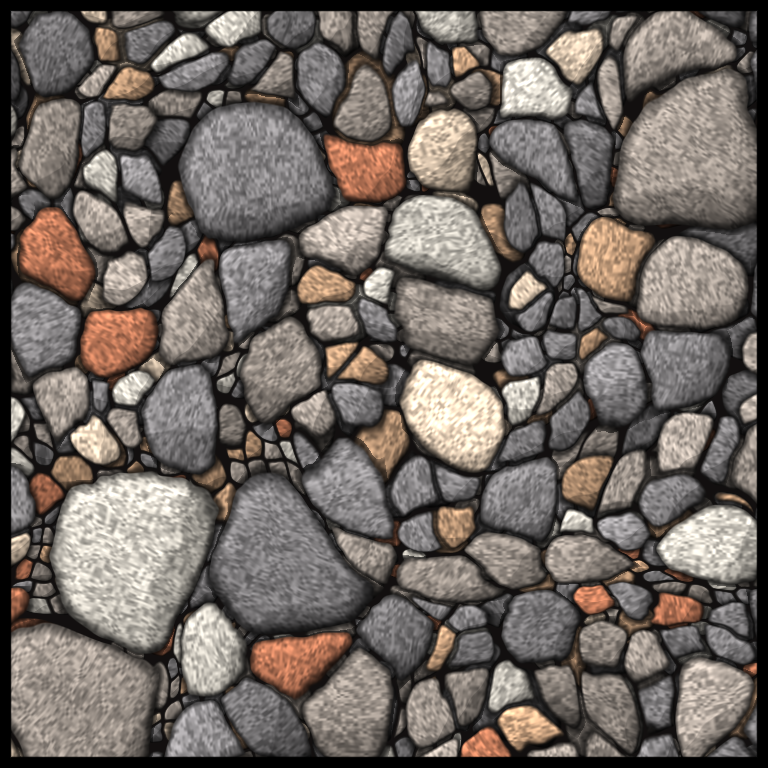
Reproduce this texture procedurally as a Shadertoy shader.

```glsl
// Bed of mixed grey, tan and rust stones with dark gaps, inside a black frame.

const float CELLS = 4.7;         // largest stones across the canvas
const float BIG_SHARE = 0.13;    // cells kept whole as one large stone
const float MID_SHARE = 0.68;    // quarter cells kept as one medium stone
const float JITTER = 0.72;
const float WEIGHT = 0.20;       // how strongly large stones push small ones
const float REACH = 0.70;        // limit of a stone's radius by its size
const float GAP = 0.012;
const float SHARPNESS = 24.0;    // higher gives sharper corners
const float BEVEL = 0.085;
const float GRAIN_FREQ = 265.0;
const float GRAIN_DEPTH = 0.56;
const float FRAME = 0.0145;
const vec3 LIGHT_DIR = vec3(-0.30, 0.48, 0.82);

const vec3 SLATE = vec3(0.495, 0.485, 0.49);
const vec3 GREY = vec3(0.635, 0.595, 0.56);
const vec3 PALE = vec3(0.80, 0.78, 0.74);
const vec3 TAN = vec3(0.76, 0.61, 0.48);
const vec3 RUST = vec3(0.79, 0.50, 0.37);
const vec3 CREAM = vec3(0.93, 0.84, 0.74);
const vec3 SOIL = vec3(0.070, 0.060, 0.058);

struct Stone { float depth; vec2 inward; vec2 centre; float size; };

vec3 hash3(vec3 q) {
    q = fract(q * vec3(0.1031, 0.1030, 0.0973));
    q += dot(q, q.yxz + 33.33);
    return fract((q.xxy + q.yxx) * q.zyx);
}

// Three channels of smooth value noise, each in -0.5 .. 0.5
vec3 noise3(vec2 p, float seed) {
    vec2 i = floor(p), f = fract(p);
    f = f * f * (3.0 - 2.0 * f);
    vec3 low = mix(hash3(vec3(i, seed)), hash3(vec3(i + vec2(1, 0), seed)), f.x);
    vec3 high = mix(hash3(vec3(i + vec2(0, 1), seed)), hash3(vec3(i + 1.0, seed)), f.x);
    return mix(low, high, f.y) - 0.5;
}

mat2 rotation(float a) { return mat2(cos(a), sin(a), -sin(a), cos(a)); }

// Stone site (centre, size) in a cell split at random into quarters or sixteenths
vec3 siteAt(vec2 root, int i, float seed, out int stride) {
    vec2 cell = root;
    float size = 1.0;
    stride = 16;
    vec3 h = hash3(vec3(cell, seed));
    if (h.x > BIG_SHARE) {
        cell = cell * 2.0 + vec2((i >> 2) & 1, i >> 3);
        size = 0.5;
        stride = 4;
        h = hash3(vec3(cell, seed + 7.0));
        if (h.x > MID_SHARE) {
            cell = cell * 2.0 + vec2(i & 1, (i >> 1) & 1);
            size = 0.25;
            stride = 1;
            h = hash3(vec3(cell, seed + 13.0));
        }
    }
    return vec3((cell + 0.5 + JITTER * (h.yz - 0.5)) * size, size);
}

float power(vec2 p, vec3 site) {
    vec2 d = p - site.xy;
    return dot(d, d) - WEIGHT * site.z * site.z;
}

// Rounded power-diagram cell holding p, with depth below its rim
Stone findStone(vec2 p, float seed) {
    vec2 root = floor(p);
    vec3 best = vec3(0);
    float least = 1e5;
    int stride;
    for (int k = 0; k < 9; k++)
        for (int i = 0; i < 16; i += stride) {
            vec3 s = siteAt(root + vec2(k % 3 - 1, k / 3 - 1), i, seed, stride);
            float w = power(p, s);
            if (w < least) { least = w; best = s; }
        }

    // Start from an elliptical limit, then blend in each neighbouring edge
    float sharp = SHARPNESS / best.z;
    vec3 h = hash3(vec3(best.xy * 37.0, seed));
    vec2 q = p - best.xy;
    vec2 e = rotation(6.283 * h.x) * q * vec2(1.0 - 0.2 * h.y, 1.0 + 0.2 * h.y);
    float sum = exp(-sharp * max(REACH * best.z - length(e), -0.3));
    vec2 inward = -sum * q / max(length(q), 1e-4);
    for (int k = 0; k < 9; k++)
        for (int i = 0; i < 16; i += stride) {
            vec3 s = siteAt(root + vec2(k % 3 - 1, k / 3 - 1), i, seed, stride);
            vec2 v = s.xy - best.xy;
            float span = length(v);
            if (span < 1e-4) continue;
            float w = exp(-sharp * (power(p, s) - least) / (2.0 * span));
            sum += w;
            inward -= w * v / span;
        }
    sum = max(sum, 1e-30);
    return Stone(-log(sum) / sharp - GAP, inward / sum, best.xy, best.z);
}

vec3 stoneColour(float pick) {
    vec3 c = pick < 0.40 ? SLATE : pick < 0.71 ? GREY : pick < 0.80 ? PALE : TAN;
    return pick > 0.96 ? CREAM : pick > 0.90 ? RUST : c;
}

vec3 shade(Stone s, vec2 p, vec2 uv, float seed) {
    vec3 h = hash3(vec3(s.centre * 53.0, seed + 3.0));
    vec3 tint = hash3(vec3(s.centre * 71.0, seed + 5.0));
    float pick = s.size > 0.9 ? 0.3 + 0.7 * h.z : h.z;
    vec3 colour = stoneColour(pick) * (0.88 + 0.24 * tint.x);

    // Short curling strokes of grain, over broad mottling
    vec3 mottle = noise3(uv * 38.0, 31.0);
    vec2 g = rotation(3.14 * tint.y) * uv * GRAIN_FREQ + 2.0 * mottle.xy;
    float grain = noise3(g * vec2(0.7, 1.15), 41.0).x + 0.25 * noise3(uv * 110.0, 43.0).y;

    // Bevelled rim, tilted top and one darker side facet
    float slope = exp(-max(s.depth, 0.0) / (BEVEL * s.size));
    vec2 tilt = (h.xy - 0.5) * 0.3 + mottle.xy * 0.14 - s.inward * slope * 0.8;
    float lit = dot(normalize(vec3(tilt, 1.0)), normalize(LIGHT_DIR)) / 0.82;
    float side = dot(p - s.centre, rotation(1.6 * (tint.z - 0.5)) * vec2(0.5, -0.86)) / s.size;
    float facet = smoothstep(0.22, 0.26, side + 0.14 * mottle.z);
    float rim = mix(0.45, 1.0, smoothstep(0.0, 0.075 * s.size, s.depth));
    return colour * max(lit, 0.25) * rim * (1.0 - 0.2 * facet)
        * (1.0 + GRAIN_DEPTH * grain + 0.12 * mottle.z);
}

void mainImage(out vec4 fragColor, in vec2 fragCoord) {
    vec2 uv = fragCoord / iResolution.xy;
    float pixel = 1.0 / iResolution.y;
    float blur = CELLS * pixel;
    vec2 p = uv * CELLS + 20.0;
    p += 0.35 * noise3(p * 1.3, 23.0).xy;
    p += 0.075 * noise3(p * 4.5, 11.0).xy + 0.022 * noise3(p * 15.0, 17.0).xy;

    Stone top = findStone(p, 2.0);
    vec3 colour = shade(top, p, uv, 2.0);

    // Small shadowed pebbles show through the gaps
    if (top.depth < blur) {
        vec2 lowP = p * 2.1 + 9.0;
        Stone low = findStone(lowP, 61.0);
        float open = smoothstep(0.0, -0.05, top.depth);
        vec3 pebble = shade(low, lowP, uv, 61.0) * mix(0.25, 0.8, open);
        vec3 ground = mix(SOIL, pebble, smoothstep(-2.0 * blur, 2.0 * blur, low.depth));
        colour = mix(ground, colour, smoothstep(-blur, blur, top.depth));
    }

    vec2 inset = 0.5 - FRAME - abs(uv - 0.5);
    colour *= smoothstep(-pixel, pixel, min(inset.x, inset.y));
    fragColor = vec4(clamp(colour, 0.0, 1.0), 1.0);
}
```
